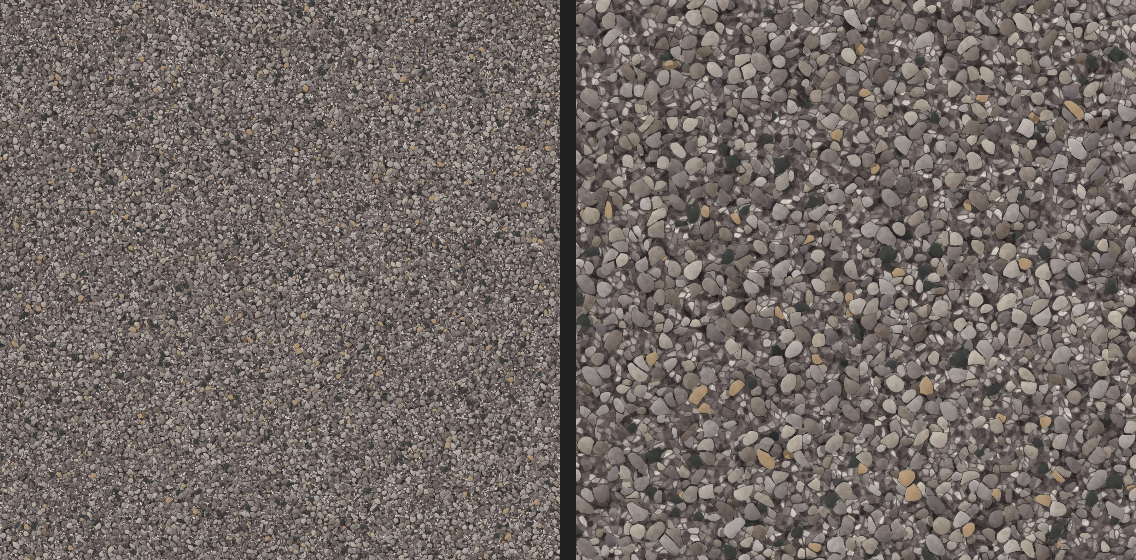
Left: the whole. Right: its middle third, enlarged.
Write a Shadertoy shader that draws this texture.

```glsl
// Fine exposed-aggregate surface: small angular stones bedded in dark grit.
// Cellular noise gives the grit and two sizes of stone, each stone lit from
// the upper left; layered sines add faint broad patches.

const vec3 DARK_GRIT = vec3(0.29, 0.25, 0.25);
const vec3 PALE_STONE = vec3(0.71, 0.68, 0.65);

vec3 hash3(vec2 p) {
    vec3 q = fract(p.xyx * vec3(0.1031, 0.1030, 0.0973));
    q += dot(q, q.yxz + 33.33);
    return fract((q.xxy + q.yzz) * q.zyx);
}

// Cellular noise: x = distance gap to the next cell, yz = offset from seed, w = id
vec4 cells(vec2 p) {
    vec2 home = floor(p);
    float nearest = 9.0, second = 9.0, id = 0.0;
    vec2 offset = vec2(0.0);
    for (int y = -1; y <= 1; y++)
    for (int x = -1; x <= 1; x++) {
        vec2 cell = home + vec2(x, y);
        vec3 rnd = hash3(cell + 71.0);
        vec2 d = p - cell - 0.1 - 0.8 * rnd.xy;
        float dist = length(d);
        if (dist < nearest) {
            second = nearest;
            nearest = dist;
            offset = d;
            id = rnd.z;
        } else {
            second = min(second, dist);
        }
    }
    return vec4(second - nearest, offset, id);
}

// Broad soft variation, about -1 to 1
float patches(vec2 uv) {
    vec2 p = uv * 9.0;
    float sum = 0.0, amp = 0.5;
    for (int i = 0; i < 4; i++) {
        sum += amp * sin(p.x + 1.7 * sin(p.y)) * cos(p.y + 1.3 * sin(p.x * 0.8));
        p = mat2(1.3, 1.2, -1.2, 1.3) * p + 4.1;
        amp *= 0.6;
    }
    return sum;
}

// Lays one size of stone over the colour; share is the part of cells filled
vec3 layStones(vec3 color, vec2 uv, float scale, float share, float speckle) {
    vec4 c = cells(uv * scale);
    float soft = 0.5 * scale / iResolution.y;
    float kind = fract(c.w * 91.7);
    float tone = fract(c.w * 37.3);
    float radius = 0.36 + 0.22 * fract(c.w * 53.9);

    // Flat cell borders cut the round body into an angular chip
    float inside = min(radius - length(c.yz), 0.7 * (c.x - 0.09));
    float body = smoothstep(-soft, soft, inside);
    float present = step(c.w, share);

    float light = 0.35 * dot(c.yz, vec2(-0.6, 0.8)) + 0.16 * speckle;
    vec3 stone = mix(DARK_GRIT, PALE_STONE, 0.25 + 0.7 * tone + light);
    stone += vec3(0.012, 0.004, -0.018) * (fract(c.w * 71.1) * 2.0 - 0.7);
    if (kind < 0.06) stone = vec3(0.23, 0.24, 0.23) + 0.2 * light;
    if (kind > 0.98) stone = vec3(0.66, 0.56, 0.44) + 0.3 * light;

    color *= 1.0 - 0.28 * present * (1.0 - body);
    return mix(color, stone, present * body);
}

void mainImage(out vec4 fragColor, in vec2 fragCoord) {
    vec2 uv = fragCoord / iResolution.y;
    float broad = patches(uv);

    // Slight bend and turn so that cells follow no grid line
    vec2 p = mat2(0.88, 0.47, -0.47, 0.88) * uv;
    p += 0.0012 * sin(p.yx * 310.0 + 2.0 * sin(p * 130.0));

    // Grit with dark seams and finer specks
    vec4 grit = cells(p * 250.0 + 13.0);
    float speckle = cells(uv * 390.0 + 5.0).w - 0.5;
    float gritTone = mix(0.2, 1.2 * pow(grit.w, 1.5), smoothstep(0.0, 0.35, grit.x));
    vec3 color = mix(DARK_GRIT, PALE_STONE, gritTone + 0.35 * speckle);

    // Small stones, then larger ones on top
    color = layStones(color, p + 3.7, 142.0, 0.48 + 0.1 * broad, speckle);
    color = layStones(color, uv + 1.3 + 0.0015 * sin(uv.yx * 240.0), 96.0,
                      0.40 + 0.1 * broad, speckle);

    color *= 1.0 + 0.04 * broad;
    fragColor = vec4(clamp(color, 0.0, 1.0), 1.0);
}
```
